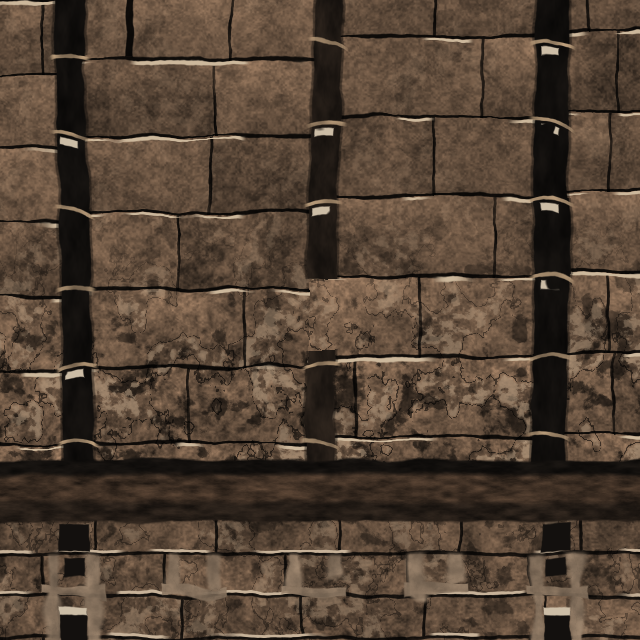
Give the GLSL for this texture, as a WebGL 1 fragment shader.

```glsl
precision highp float;
// Weathered stone wall with three dark shafts, a heavy beam and stained lower courses.
uniform vec2 u_resolution;

float hash(vec2 p) { return fract(sin(dot(p, vec2(127.1, 311.7))) * 43758.5453); }

float noise(vec2 p) {
  vec2 i = floor(p), f = fract(p);
  f = f * f * (3.0 - 2.0 * f);
  return mix(mix(hash(i), hash(i + vec2(1, 0)), f.x),
             mix(hash(i + vec2(0, 1)), hash(i + vec2(1, 1)), f.x), f.y);
}

float fbm(vec2 p) {
  float sum = 0.0, amp = 0.5;
  for (int i = 0; i < 5; i++) {
    sum += amp * noise(p);
    p = p * 2.03 + 17.3;
    amp *= 0.5;
  }
  return sum;
}

float stroke(float d, float w) { return 1.0 - smoothstep(w * 0.5, w * 1.3, abs(d)); }

float box(vec2 p, vec2 center, vec2 halfSize) {
  vec2 d = abs(p - center) - halfSize;
  return 1.0 - smoothstep(-0.0015, 0.0015, max(d.x, d.y));
}

float pick(vec3 a, vec3 b, float i) {
  vec3 v = i < 3.0 ? a : b;
  float k = mod(i, 3.0);
  return k < 0.5 ? v.x : (k < 1.5 ? v.y : v.z);
}

// Stone surface: tone per block, mottling, grain, pits and pale flaking
vec3 stone(vec2 p, float tone, float wear) {
  float fine = fbm(p * 85.0);
  float light = 0.76 + 0.2 * tone + 0.5 * (fbm(p * 13.0 + tone * 9.0) - 0.48);
  light += (0.4 + 0.5 * wear) * (fine - 0.48) + 0.26 * (noise(p * 300.0) - 0.5);
  vec3 col = vec3(0.475, 0.376, 0.294) * light;
  col *= 1.0 - smoothstep(0.56, 0.68, fbm(p * 38.0 + 31.0)) * (0.15 + 0.4 * wear);
  float patches = fbm(p * vec2(24.0, 18.0) + 5.0);
  float flakes = smoothstep(0.54, 0.62, patches) * smoothstep(0.42, 0.56, fine);
  col = mix(col, vec3(0.66, 0.57, 0.47), flakes * (0.08 + 0.5 * wear));
  return col * (1.0 - 0.55 * wear * stroke(patches - 0.53, 0.012));
}

// Blocks of one column: grid holds the first joint and the course height
vec3 blocks(vec2 p, float id, vec2 grid, vec3 seamsTop, vec3 seamsLow, float wear) {
  float level = (p.y - grid.x) / grid.y;
  float row = floor(level) + 1.0;
  float seam = row > 5.5 ? -1.0 : pick(seamsTop, seamsLow, row);
  float side = step(seam, p.x);
  vec3 col = stone(p, hash(vec2(id * 3.0 + side, row + 2.0)), wear);
  col *= 1.08 - 0.2 * fract(level);
  float joint = (fract(level + 0.5) - 0.5) * grid.y;
  float chip = noise(vec2(p.x * 26.0, floor(level + 0.5) + id * 7.0));
  col *= 1.0 - (0.55 + 0.35 * noise(p * 30.0)) * stroke(p.x - seam, 0.0024);
  col *= 1.0 - 0.85 * stroke(joint + 0.002, 0.001 + 0.003 * chip);
  float rim = stroke(joint - 0.003, 0.001 + 0.003 * chip) * smoothstep(0.42, 0.62, noise(vec2(p.x * 17.0, level * 0.7 + id)));
  return mix(col, vec3(0.80, 0.72, 0.61), rim);
}

// Dark shaft crossed by pale curved ledges
vec3 shaft(vec3 col, vec2 p, float id, float x, float halfWidth, vec2 ledges, float haze) {
  float level = (p.y - ledges.x) / ledges.y;
  float row = floor(level + 0.5);
  float d = p.x - x;
  float edge = abs(d) - halfWidth - 0.003 * (hash(vec2(floor(level), id)) - 0.5);
  vec3 dark = mix(vec3(0.068, 0.058, 0.05), vec3(0.20, 0.155, 0.12), haze) * (0.3 + 1.3 * fbm(p * vec2(60.0, 24.0)));
  col = mix(col * (1.0 - 0.4 * stroke(edge, 0.004)), dark, 1.0 - smoothstep(-0.0015, 0.0015, edge));
  float bow = 6.0 * d * d + d * (hash(vec2(row, id + 4.0)) - 0.3) * 0.5;
  float drop = (level - row) * ledges.y - bow;
  float reach = 1.0 - smoothstep(halfWidth, halfWidth + 0.012, abs(d));
  col = mix(col, vec3(0.76, 0.64, 0.50), reach * stroke(drop, 0.0032) * (0.5 + 0.5 * noise(p * 60.0)));
  float glint = box(vec2(d, drop), vec2(-0.003, 0.014), vec2(0.014, 0.006)) * step(0.5, hash(vec2(row + 3.0, id)));
  return mix(col, vec3(0.80, 0.74, 0.65), glint * smoothstep(0.2, 0.4, noise(p * 50.0)));
}

// Shallow courses below the beam with paired pale runs
vec3 lowerCourses(vec2 p) {
  float level = (p.y - 0.866) / 0.065;
  float row = floor(level);
  float cell = p.x / 0.19 + hash(vec2(row, 8.0));
  vec3 col = stone(p, hash(vec2(floor(cell), row)), 0.6) * (row < 0.0 ? 0.85 : 0.96);
  float joint = (fract(level + 0.5) - 0.5) * 0.065;
  col *= 1.0 - 0.8 * max(stroke((fract(cell + 0.5) - 0.5) * 0.19, 0.0025), stroke(joint, 0.003));
  col = mix(col, vec3(0.78, 0.70, 0.60), stroke(joint + 0.004, 0.0025) * smoothstep(0.5, 0.65, noise(p * 14.0)));
  float pair = floor((p.x - 0.02) / 0.189);
  vec2 q = vec2(p.x - 0.115 - pair * 0.189, p.y);
  float outer = step(1.5, abs(pair - 2.0));
  float foot = mix(0.9 + 0.05 * noise(p * 15.0), 1.02, outer);
  float run = stroke(abs(q.x) - 0.031, 0.006 + 0.012 * noise(p * 24.0)) * smoothstep(0.862, 0.872, p.y) * (1.0 - smoothstep(foot - 0.01, foot, p.y));
  float bridge = box(q, vec2(0.0, 0.91 + 0.025 * noise(p * 18.0)), vec2(0.05, 0.008));
  col = mix(col, vec3(0.54, 0.46, 0.38) * (0.7 + 0.6 * fbm(p * 45.0)), max(run, bridge) * 0.9);
  float hole = max(max(box(q, vec2(0.0, 0.841), vec2(0.024, 0.022)), box(q, vec2(0.0, 0.983), vec2(0.021, 0.026))), box(q, vec2(0.0, 0.888), vec2(0.016, 0.014)));
  col = mix(col, vec3(0.075, 0.063, 0.053), hole * outer);
  return mix(col, vec3(0.80, 0.74, 0.65), outer * box(q, vec2(0.0, 0.957), vec2(0.021, 0.006)));
}

void main() {
  // Height is measured downward from the top edge
  vec2 uv = vec2(gl_FragCoord.x, u_resolution.y - gl_FragCoord.y) / u_resolution;
  vec2 p = uv + 0.014 * (vec2(fbm(uv * 17.0), fbm(uv * 17.0 + 40.0)) - 0.48);
  vec3 axes = mix(vec3(0.108, 0.512, 0.865), vec3(0.124, 0.500, 0.858), p.y / 0.7);
  float wear = smoothstep(0.28, 0.62, p.y);

  // Four masonry columns
  vec3 col;
  if (p.x < axes.x) col = blocks(p, 0.0, vec2(0.117, 0.116), vec3(0.066, -1, -1), vec3(-1), wear);
  else if (p.x < axes.y - 0.022 * step(0.44, p.y)) col = blocks(p, 1.0, vec2(0.094, 0.120), vec3(0.362, 0.336, 0.328), vec3(0.279, 0.382, 0.296), wear);
  else if (p.x < axes.z) col = blocks(p, 2.0, vec2(0.059, 0.125), vec3(0.680, 0.751, 0.678), vec3(0.771, 0.658, 0.556), wear);
  else col = blocks(p, 3.0, vec2(0.049, 0.126), vec3(0.918, 0.966, 0.953), vec3(-1, 0.950, 0.960), wear);
  col *= 1.0 - 0.9 * box(p, vec2(0.202, 0.04), vec2(0.006, 0.05));

  // Shafts; the middle one is bridged by a block
  col = shaft(col, p, 0.0, axes.x, 0.023, vec2(0.085, 0.121), 0.0);
  if (abs(p.y - 0.492) > 0.055) col = shaft(col, p, 1.0, axes.y, 0.022, vec2(0.065, 0.125), 0.5);
  col = shaft(col, p, 2.0, axes.z, 0.027, vec2(0.065, 0.122), 0.0);

  // Beam and lower wall
  float y = uv.y + 0.012 * (fbm(uv * vec2(18.0, 50.0)) - 0.48);
  vec3 beam = mix(vec3(0.075, 0.063, 0.053), vec3(0.25, 0.19, 0.145), smoothstep(0.737, 0.748, y) * (1.0 - 0.6 * smoothstep(0.778, 0.79, y)));
  col = mix(col, beam * (0.3 + 1.4 * fbm(uv * vec2(40.0, 110.0))), smoothstep(0.716, 0.721, y));
  col = mix(col, lowerCourses(p), smoothstep(0.813, 0.818, y));
  gl_FragColor = vec4(col, 1.0);
}
```
